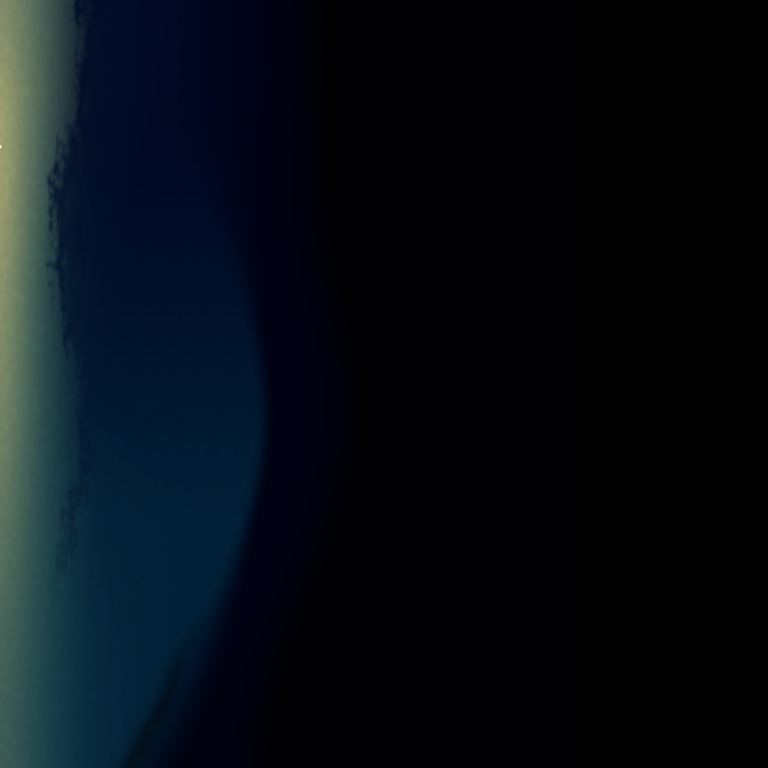
Give the GLSL for this background, as a WebGL 1 fragment shader.

```glsl
precision highp float;
uniform vec2 u_resolution;

vec2 hash2(vec2 p) {
  return fract(sin(vec2(dot(p, vec2(127.1, 311.7)), dot(p, vec2(269.5, 183.3)))) * 43758.5);
}

// Distance to the nearest scattered cell point
float cellular(vec2 p) {
  vec2 cell = floor(p), f = fract(p);
  float nearest = 1.0;
  for (int j = -1; j <= 1; j++) {
    for (int i = -1; i <= 1; i++) {
      vec2 g = vec2(float(i), float(j));
      nearest = min(nearest, length(g + hash2(cell + g) - f));
    }
  }
  return nearest;
}

float bump(float x, float center, float width) {
  float d = (x - center) / width;
  return exp(-d * d);
}

// 1 left of the edge, 0 right of it
float leftOf(float x, float edge, float soft) {
  return 1.0 - smoothstep(edge - soft, edge + soft, x);
}

void main() {
  vec2 p = gl_FragCoord.xy / u_resolution;
  float x = p.x, y = p.y;
  float sway = 0.003 * sin(y * 31.0) + 0.002 * sin(y * 67.0 + 1.3);
  float grain = cellular(p * vec2(110.0, 75.0));
  float strands = cellular(vec2((x + sway) * 75.0, y * 13.0));

  // Contours of the deep drop and the curved bay
  float dropEdge = 0.42 + 0.045 * bump(y, 0.47, 0.17)
                 - 0.075 * (1.0 - smoothstep(0.0, 0.35, y));
  float bayEdge = 0.345 - 0.055 * smoothstep(0.45, 0.85, y)
                - 0.16 * pow(max(0.45 - y, 0.0) / 0.45, 1.6);

  // Black abyss with a faint blue cast, then the navy slope
  vec3 color = vec3(0.0, 0.0, 0.009) * (1.0 - 0.7 * smoothstep(0.55, 0.95, x));
  color = mix(color, vec3(0.0, 0.008, 0.075), leftOf(x, dropEdge - 0.025, 0.055));

  // Bay water, brighter toward the bottom and the shore
  vec3 water = mix(vec3(0.005, 0.125, 0.215), vec3(0.0, 0.03, 0.135), smoothstep(0.25, 0.85, y));
  water += vec3(0.03, 0.055, 0.04) * leftOf(x, 0.13, 0.12) * (1.0 - smoothstep(0.1, 0.5, y));
  float baySoft = 0.014 + 0.06 * smoothstep(0.55, 0.9, y) + 0.04 * (1.0 - smoothstep(0.0, 0.35, y));
  color = mix(color, water, leftOf(x, bayEdge, baySoft));

  // Dark streaks along the lower bay
  float streak = bump(x, bayEdge - 0.02 + sway, 0.012) + 0.6 * bump(x, bayEdge + 0.055, 0.014);
  color *= 1.0 - 0.4 * streak * (1.0 - smoothstep(0.08, 0.23, y));

  // Shallow teal and pale sand
  float shoal = leftOf(x, 0.075, 0.065);
  color = mix(color, vec3(0.12, 0.29, 0.31), shoal * mix(0.75, 1.0, smoothstep(0.0, 0.5, y)));
  float sunlit = mix(0.3, 1.0, smoothstep(0.0, 0.75, y)) - 0.12 * smoothstep(0.85, 1.0, y);
  float sand = exp(-pow(x / (0.045 + 0.025 * smoothstep(0.6, 1.0, y)), 1.5)) * sunlit;
  color = mix(color, vec3(0.55, 0.58, 0.42), sand);
  color += vec3(0.07, 0.04, 0.015) * bump(x, 0.0, 0.025) * bump(y, 0.81, 0.12);

  // Ragged weed bed, broad above and a thin strand below
  float weedEdge = 0.084 + 0.021 * cos(12.5 * (y - 0.45)) + sway;
  float ragged = (grain - 0.45) * 0.016 + (strands - 0.45) * 0.022;
  float weedWidth = 0.014 + 0.075 * smoothstep(0.42, 0.7, y);
  float weed = smoothstep(-0.008, 0.014, x - weedEdge + ragged)
             * leftOf(x + ragged, weedEdge + weedWidth, 0.013 + 0.02 * smoothstep(0.45, 0.7, y));
  weed *= smoothstep(0.2, 0.33, y) * (0.65 + 0.4 * strands);
  vec3 weedColor = mix(vec3(0.01, 0.09, 0.18), vec3(0.0, 0.045, 0.15), smoothstep(0.4, 0.9, y));
  color = mix(color, weedColor, clamp(weed, 0.0, 1.0) * 0.92);

  // Soft grain and one bright fleck at the shore
  color *= 0.97 + 0.06 * grain;
  color += 0.4 * leftOf(length(p - vec2(0.0, 0.809)), 0.002, 0.0015);
  gl_FragColor = vec4(clamp(color, 0.0, 1.0), 1.0);
}
```
